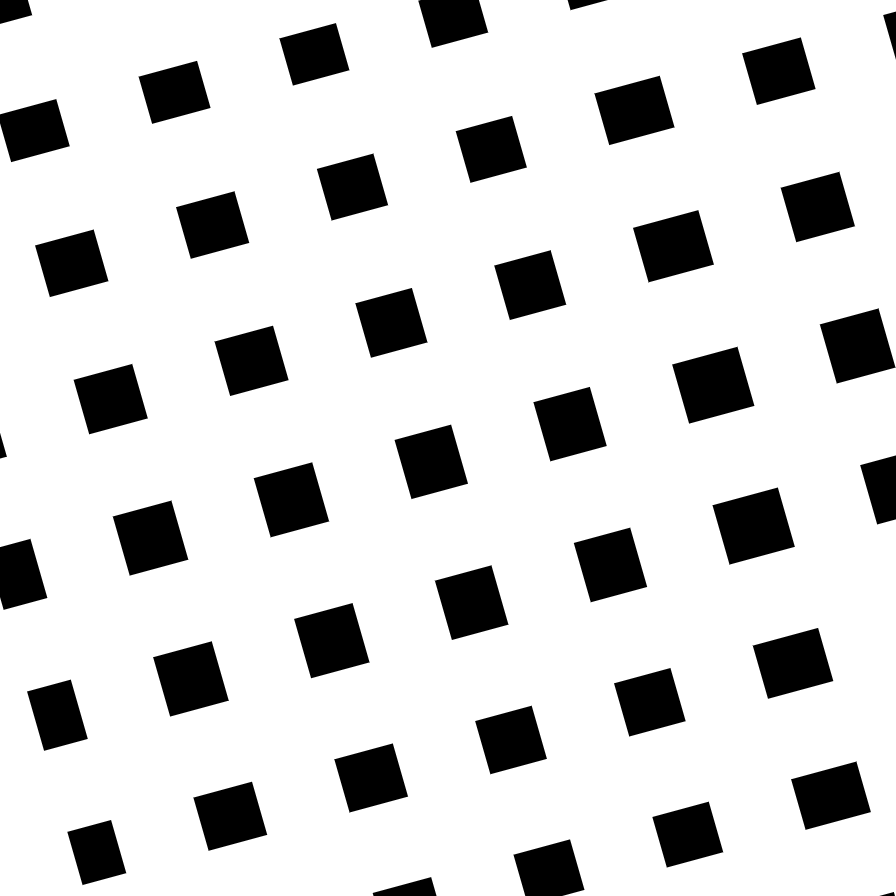
This pattern is drawn by a WebGL 1 fragment shader. Its source:

```glsl
precision highp float;

uniform vec2 u_resolution;

// Centre of a steep bar: even spacing, a slight wobble and two slips
float steepCentre(float k) {
    float wobble = 0.0012 * cos(1.5 * (k - 1.0));
    float slip = 0.0081 * step(3.5, k) + 0.015 * step(k, -1.5);
    return 0.0774 + 0.16172 * k + wobble + slip;
}

// Centre of a shallow bar: spacing swells and shrinks slowly
float shallowCentre(float k) {
    float swell = -0.0078 * sin(0.86 * k);
    float wobble = 0.001 * cos(2.0 * (k - 5.0));
    return 0.0753 + 0.15703 * k + swell + wobble;
}

void main() {
    vec2 p = gl_FragCoord.xy / u_resolution.y;
    p.y = 1.0 - p.y;

    // Coordinates across each family of bars, which are not quite square
    float steepTilt = radians(16.0);
    float shallowTilt = radians(15.2);
    float across = p.x * cos(steepTilt) - p.y * sin(steepTilt);
    float down = p.x * sin(shallowTilt) + p.y * cos(shallowTilt);

    // Signed distance to the nearest white bar
    float bars = 1.0;
    for (int i = -3; i <= 8; i++) {
        float k = float(i);
        float steepBar = abs(across - steepCentre(k)) - 0.0476;
        float shallowBar = abs(down - shallowCentre(k)) - (0.0487 - 0.00033 * k);
        bars = min(bars, min(steepBar, shallowBar));
    }

    // White bars leave black blocks between them
    float white = clamp(0.5 - bars * u_resolution.y, 0.0, 1.0);
    gl_FragColor = vec4(vec3(white), 1.0);
}
```
